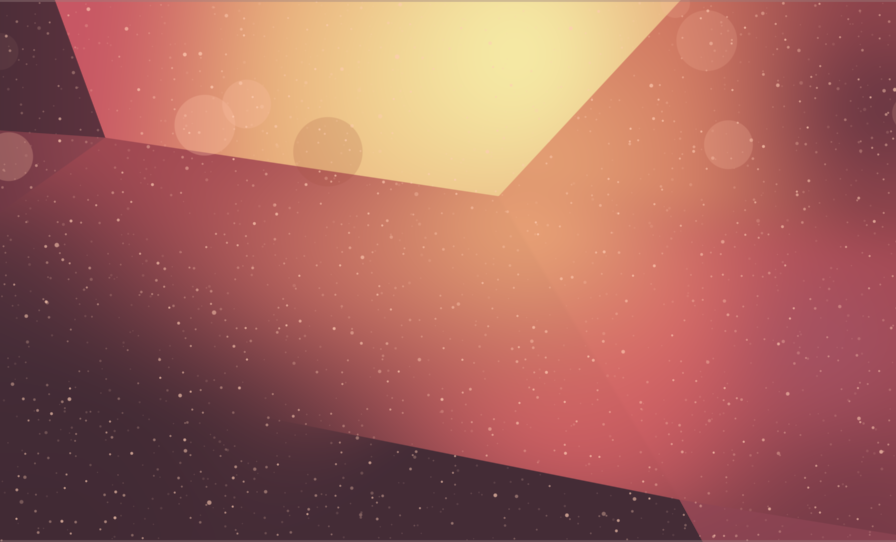
A Shadertoy shader for this background:

```glsl
// Faceted sunset backdrop: warm glows on angular planes, soft bokeh discs and drifting dust.

const vec3 PLUM  = vec3(0.255, 0.165, 0.205);
const vec3 WINE  = vec3(0.44, 0.22, 0.27);
const vec3 ROSE  = vec3(0.65, 0.29, 0.33);
const vec3 CORAL = vec3(0.82, 0.37, 0.39);
const vec3 AMBER = vec3(0.89, 0.62, 0.45);
const vec3 CREAM = vec3(0.96, 0.91, 0.64);

vec2 hash2(vec2 p) {
    vec3 q = fract(p.xyx * vec3(0.1031, 0.1030, 0.0973));
    q += dot(q, q.yzx + 33.33);
    return fract((q.xx + q.yz) * q.zy);
}

// Coverage of the half plane to the left of the line from a to b.
float leftOf(vec2 p, vec2 a, vec2 b, float soft) {
    vec2 d = normalize(b - a);
    return smoothstep(-soft, soft, d.x * (p.y - a.y) - d.y * (p.x - a.x));
}

// Blends a soft elliptical patch of tint over a colour.
vec3 glow(vec3 base, vec2 p, vec2 centre, vec2 radius, vec3 tint, float amount) {
    vec2 d = (p - centre) / radius;
    return mix(base, tint, amount * exp(-dot(d, d)));
}

// One continuous field of light below the bright plane.
vec3 groundField(vec2 p) {
    vec3 c = mix(PLUM, ROSE * 0.97, smoothstep(0.30, 0.82, p.y + 0.37 * p.x));
    c = glow(c, p, vec2(-0.02, 0.45), vec2(0.22, 0.22), PLUM * 1.1, 0.5);
    c = glow(c, p, vec2(1.05, 0.22), vec2(0.38, 0.24), CORAL, 0.85);
    c = glow(c, p, vec2(1.22, 0.38), vec2(0.24, 0.28), CORAL, 0.85);
    c = glow(c, p, vec2(0.68, 0.54), vec2(0.32, 0.20), vec3(0.76, 0.42, 0.38), 0.8);
    c = glow(c, p, vec2(1.60, 0.06), vec2(0.28, 0.24), WINE, 0.8);
    c = glow(c, p, vec2(1.53, 0.36), vec2(0.17, 0.15), vec3(0.62, 0.31, 0.38), 0.7);
    return glow(c, p, vec2(0.97, 0.59), vec2(0.29, 0.24), AMBER, 0.95);
}

vec3 brightPlane(vec2 p) {
    vec3 c = mix(vec3(0.78, 0.34, 0.39), AMBER, smoothstep(0.12, 0.58, p.x + 0.12 * (0.9 - p.y)));
    c = glow(c, p, vec2(0.72, 0.82), vec2(0.25, 0.32), vec3(0.94, 0.77, 0.53), 0.8);
    return glow(c, p, vec2(0.95, 0.90), vec2(0.29, 0.31), CREAM, 1.0);
}

vec3 rightPlane(vec2 p) {
    vec3 c = mix(vec3(0.80, 0.44, 0.37), vec3(0.57, 0.27, 0.30), smoothstep(1.20, 1.62, p.x));
    c = glow(c, p, vec2(1.64, 0.80), vec2(0.17, 0.14), vec3(0.37, 0.20, 0.25), 0.7);
    return glow(c, p, vec2(0.99, 0.70), vec2(0.29, 0.28), AMBER, 0.95);
}

// Scattered specks: one jittered point per cell, mostly faint and rarely bright.
float specks(vec2 p, float cells, float chance, float size, float seed, float px) {
    vec2 cell = floor(p * cells);
    vec2 place = hash2(cell + seed);
    vec2 traits = hash2(cell + seed + 57.0);
    float drift = 1.0 + 0.6 * sin(cell.x * 0.7 + seed) * sin(cell.y * 0.9 - cell.x * 0.3);
    float radius = size * mix(0.5, 1.0, traits.y);
    float d = length(p - (cell + 0.15 + 0.7 * place) / cells);
    float strength = mix(0.15, 1.0, pow(traits.y, 3.0));
    return step(traits.x, chance * drift) * strength * (1.0 - smoothstep(radius - px, radius + px, d));
}

// Pale and dark translucent discs: xy centre, z radius, w signed opacity.
vec3 bokeh(vec3 c, vec2 p, float px) {
    vec4 discs[9] = vec4[9](
        vec4(0.378, 0.769, 0.056, 0.32), vec4(0.455, 0.808, 0.045, 0.30),
        vec4(1.304, 0.925, 0.056, 0.18), vec4(1.344, 0.733, 0.045, 0.22),
        vec4(0.016, 0.711, 0.045, 0.26), vec4(0.605, 0.720, 0.064, -0.18),
        vec4(0.000, 0.905, 0.034, 0.06), vec4(1.246, 0.994, 0.027, 0.16),
        vec4(1.680, 0.791, 0.034, 0.16));
    for (int i = 0; i < 9; i++) {
        float d = length(p - discs[i].xy) - discs[i].z;
        vec3 tint = discs[i].w > 0.0 ? vec3(0.98, 0.74, 0.63) : vec3(0.62, 0.29, 0.22);
        c = mix(c, tint, abs(discs[i].w) * (1.0 - smoothstep(-px, px, d)));
    }
    return c;
}

void mainImage(out vec4 fragColor, in vec2 fragCoord) {
    vec2 p = fragCoord / iResolution.y;
    float px = 1.0 / iResolution.y;

    // Corners shared by the planes
    vec2 west = vec2(0.194, 0.746), westTop = vec2(0.101, 1.0);
    vec2 hub = vec2(0.920, 0.638), hubTop = vec2(1.256, 1.0);
    vec2 south = vec2(1.254, 0.078), southEnd = vec2(1.297, 0.0);

    // Planes, back to front, with faint seams between the large ones
    float east = leftOf(p, hub, south, 0.005);
    vec3 c = groundField(p) * (1.0 + 0.022 * east);
    c = mix(c, rightPlane(p), east * leftOf(p, hub, vec2(1.655, 0.558), 0.07));
    float bright = leftOf(p, westTop, west, px) * leftOf(p, west, hub, px) * leftOf(p, hub, hubTop, px);
    c = mix(c, brightPlane(p), bright);

    // Shaded corners on the left
    float outside = 1.0 - leftOf(p, westTop, west, px);
    float aboveSill = leftOf(p, vec2(0.0, 0.759), west, px);
    float wedge = leftOf(p, vec2(0.0, 0.608), west, px) * (1.0 - step(west.x, p.x)) * (1.0 - aboveSill);
    c = mix(c, mix(WINE, vec3(0.55, 0.27, 0.31), p.x / west.x), wedge * 0.85);
    c = mix(c, mix(PLUM, WINE, 0.25 + 1.8 * p.x), outside * aboveSill);

    // Dark floor, melting away westward, and the small rose plane beside it
    float below = 1.0 - leftOf(p, vec2(0.539, 0.220), south, px);
    float beyond = leftOf(p, south, southEnd, px);
    c = mix(c, PLUM * 1.04, below * (1.0 - beyond) * smoothstep(0.42, 0.85, p.x + 1.2 * (0.22 - p.y)));
    float sliver = beyond * (1.0 - leftOf(p, south, vec2(1.655, 0.013), px));
    c = mix(c, vec3(0.56, 0.27, 0.33), sliver * 0.7);

    // Discs, then dust from fine to coarse
    c = bokeh(c, p, px);
    for (int i = 0; i < 4; i++) {
        float k = float(i);
        float dust = specks(p, 52.0 - 12.0 * k, 0.30 - 0.08 * k, 0.0018 + 0.0008 * k, 19.0 * k, px);
        c = mix(c, vec3(1.0, 0.80, 0.70), dust * 0.75);
    }

    // Thin pale frame lines along top and bottom
    float edge = 1.0 - smoothstep(0.002, 0.005, min(p.y, 1.0 - p.y));
    fragColor = vec4(mix(c, vec3(0.60, 0.50, 0.50), edge * 0.4), 1.0);
}
```
